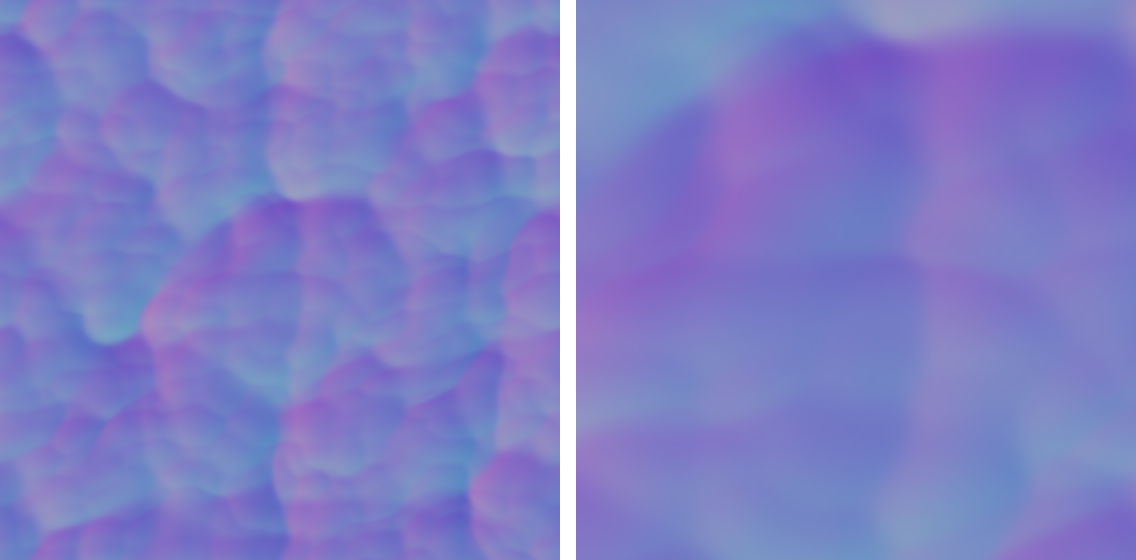
Left: the whole. Right: its middle third, enlarged.
A WebGL 1 fragment shader for this texture map:

```glsl
precision highp float;

uniform vec2 u_resolution;

const float TAU = 6.2831853;

// Cells per tile for each layer (whole numbers keep it seamless)
const vec2 LARGE_CELLS = vec2(5.0, 4.0);
const vec2 MEDIUM_CELLS = vec2(9.0, 9.0);
const vec2 SMALL_CELLS = vec2(16.0, 21.0);

// Slope strength and crease sharpness of each layer
const float LARGE_SLOPE = 0.130;
const float MEDIUM_SLOPE = 0.092;
const float SMALL_SLOPE = 0.058;
const float LARGE_CREASE = 18.0;
const float MEDIUM_CREASE = 10.0;
const float SMALL_CREASE = 6.5;

const float JITTER = 0.75;       // scatter of the bump centres
const float SIZE_SPREAD = 0.12;  // variation of the bump sizes
const float LEAN = 0.2;          // tilt of the bumps to the right
const float WARP = 0.011;        // bending of the outlines
const float CREASE_VARIATION = 0.45;

const vec2 FLAT_SLOPE = vec2(0.488, 0.490);
const float FLAT_BLUE = 0.775;
const float BLUE_FALLOFF = 0.6;

vec3 hash3(vec2 cell, float seed) {
  vec3 p = fract(vec3(cell.xyx + seed) * vec3(0.1031, 0.1030, 0.0973));
  p += dot(p, p.yxz + 33.33);
  return fract((p.xxy + p.yzz) * p.zyx);
}

// Layered sines with whole periods bend the domain
vec2 warp(vec2 uv) {
  vec2 a = TAU * uv;
  vec2 bend = sin(vec2(2.0 * a.y + a.x, 2.0 * a.x - a.y) + vec2(0.7, 2.1));
  bend += 0.5 * sin(vec2(5.0 * a.y - 2.0 * a.x, 4.0 * a.x + 3.0 * a.y) + vec2(4.0, 1.3));
  bend += 0.25 * sin(vec2(11.0 * a.y + 4.0 * a.x, 9.0 * a.x - 8.0 * a.y) + vec2(1.9, 5.2));
  return uv + WARP * bend;
}

// Slope of rounded cellular bumps: softly blended directions to the centres
vec2 bumpSlope(vec2 uv, vec2 cells, float crease, float seed) {
  // Half a cell of offset keeps the grid lines off the tile border
  vec2 p = uv * cells + 0.5;
  vec2 base = floor(p);
  vec2 slope = vec2(0.0);
  float total = 0.0;
  for (int j = -2; j <= 2; j++) {
    for (int i = -2; i <= 2; i++) {
      vec2 cell = base + vec2(float(i), float(j));
      vec3 rnd = hash3(floor(mod(cell + 0.5, cells)), seed);
      vec2 toCentre = cell + 0.5 + JITTER * (rnd.xy - 0.5) - p;
      vec2 leaning = vec2(toCentre.x - LEAN * toCentre.y, toCentre.y);
      float weight = exp(-crease * (dot(leaning, leaning) + SIZE_SPREAD * rnd.z));
      slope += weight * toCentre;
      total += weight;
    }
  }
  return slope / total;
}

void main() {
  vec2 uv = warp(gl_FragCoord.xy / u_resolution);

  // Creases are crisp in some places and soft in others
  vec2 a = TAU * uv;
  float patches = sin(2.0 * a.x + a.y + 0.6) * sin(3.0 * a.y - a.x + 2.4);
  float crispness = 1.0 + CREASE_VARIATION * patches;

  // Broad mounds with finer swellings on top
  vec2 slope = LARGE_SLOPE * bumpSlope(uv, LARGE_CELLS, LARGE_CREASE * crispness, 3.0);
  slope += MEDIUM_SLOPE * bumpSlope(uv, MEDIUM_CELLS, MEDIUM_CREASE * crispness, 17.0);
  slope += SMALL_SLOPE * bumpSlope(uv, SMALL_CELLS, SMALL_CREASE, 41.0);

  // Encode the slope as a soft normal colour
  float blue = FLAT_BLUE - BLUE_FALLOFF * dot(slope, slope);
  gl_FragColor = vec4(FLAT_SLOPE + slope, blue, 1.0);
}
```
